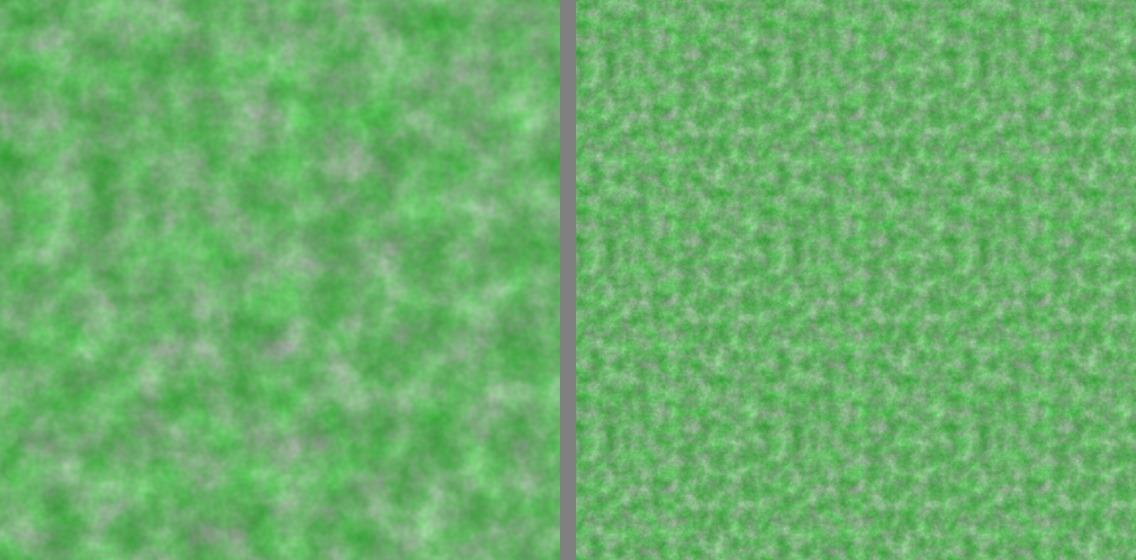
Left: one tile. Right: repeated 3 by 3.
Give the GLSL for this texture, as a Shadertoy shader.

```glsl
// Soft mottled green, clouded with pale and grayish patches, tiling seamlessly.

const vec3 MEAN_GREEN = vec3(0.420, 0.692, 0.420);
const vec3 LIGHT_AXIS = vec3(0.031, 0.039, 0.031);   // change per deviation of lightness
const vec3 GRAY_AXIS = vec3(0.052, -0.004, 0.052);   // change per deviation of grayness
const float PALE_SKEW = 0.05;       // favours sparse pale peaks
const int BASE_CELLS = 12;          // noise cells across the tile
const int OCTAVES = 4;
const float GAIN = 0.62;
const float NOISE_DEVIATION = 0.215; // standard deviation of one octave
const float TAU = 6.2831853;

// Integer hash of a lattice point, from 0 to 1
float hash(ivec2 cell, int seed) {
    uint h = uint(cell.x) * 1597334677u ^ uint(cell.y) * 3812015801u ^ uint(seed) * 2654435769u;
    h = (h ^ (h >> 16)) * 2146121005u;
    h = (h ^ (h >> 15)) * 2221713035u;
    h ^= h >> 16;
    return float(h >> 8) / 16777216.0;
}

// Slope contribution of one lattice corner, wrapped at the period
float corner(ivec2 cell, ivec2 offset, vec2 local, int period, int seed) {
    ivec2 wrapped = (cell + offset + period) % period;
    float angle = TAU * hash(wrapped, seed);
    return dot(vec2(cos(angle), sin(angle)), local - vec2(offset));
}

// Periodic gradient noise
float gradientNoise(vec2 uv, int period, int seed) {
    vec2 p = uv * float(period);
    ivec2 cell = ivec2(floor(p));
    vec2 f = fract(p);
    vec2 fade = f * f * f * (f * (f * 6.0 - 15.0) + 10.0);
    float low = mix(corner(cell, ivec2(0, 0), f, period, seed),
                    corner(cell, ivec2(1, 0), f, period, seed), fade.x);
    float high = mix(corner(cell, ivec2(0, 1), f, period, seed),
                     corner(cell, ivec2(1, 1), f, period, seed), fade.x);
    return mix(low, high, fade.y);
}

// Layered noise scaled to unit standard deviation
float clouds(vec2 uv, int seed) {
    float sum = 0.0;
    float power = 0.0;
    float amplitude = 1.0;
    int period = BASE_CELLS;
    for (int i = 0; i < OCTAVES; i++) {
        // Shift each layer so the lattices do not line up
        vec2 shift = vec2(hash(ivec2(i, 3), seed), hash(ivec2(i, 7), seed));
        sum += amplitude * gradientNoise(fract(uv + shift), period, seed + i);
        power += amplitude * amplitude;
        amplitude *= GAIN;
        period *= 2;
    }
    return sum / (NOISE_DEVIATION * sqrt(power));
}

// Lift the peaks of a unit-deviation value, keeping its mean
float skew(float value) {
    return value + PALE_SKEW * (value * value - 1.0);
}

void mainImage(out vec4 fragColor, in vec2 fragCoord) {
    vec2 uv = fragCoord / iResolution.xy;

    // Lightness and grayness vary independently
    float lightness = skew(clouds(uv, 11));
    float grayness = skew(clouds(uv, 47));

    vec3 color = MEAN_GREEN + LIGHT_AXIS * lightness + GRAY_AXIS * grayness;
    fragColor = vec4(clamp(color, 0.0, 1.0), 1.0);
}
```
